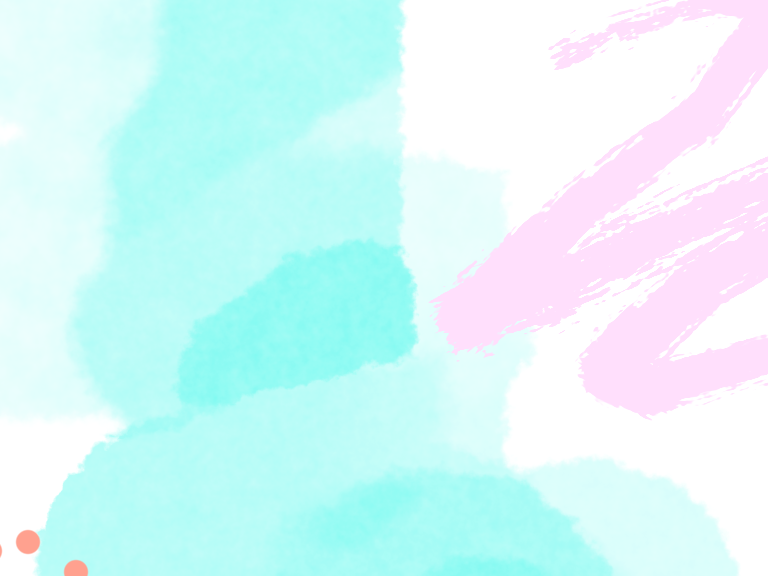
Write a Shadertoy shader that draws this background.

```glsl
// Abstract watercolor: layered aqua washes, dry pink brush strokes and coral dots.

const float CANVAS_HEIGHT = 5.76; // layout units, y pointing down
const vec3 AQUA_ABSORPTION = vec3(1.0, 0.04, 0.11);
const vec3 PINK = vec3(1.0, 0.875, 0.99);
const vec3 CORAL = vec3(1.0, 0.63, 0.56);

vec2 gradientAt(vec2 cell) {
    vec2 k = vec2(dot(cell, vec2(127.1, 311.7)), dot(cell, vec2(269.5, 183.3)));
    return 2.0 * fract(sin(k) * 43758.5) - 1.0;
}

float gradientNoise(vec2 p) {
    vec2 i = floor(p), f = fract(p);
    vec2 u = f * f * f * (f * (f * 6.0 - 15.0) + 10.0);
    vec2 e = vec2(1.0, 0.0);
    float top = mix(dot(gradientAt(i), f), dot(gradientAt(i + e), f - e), u.x);
    float bottom = mix(dot(gradientAt(i + e.yx), f - e.yx),
                       dot(gradientAt(i + 1.0), f - 1.0), u.x);
    return mix(top, bottom, u.y);
}

float fbm(vec2 p) {
    float sum = 0.0, amp = 0.6;
    for (int i = 0; i < 4; i++) {
        sum += amp * gradientNoise(p);
        p = mat2(1.6, 1.2, -1.2, 1.6) * p + 3.7;
        amp *= 0.5;
    }
    return sum;
}

// Approximate signed distance to a rotated ellipse
float ellipse(vec2 p, vec2 center, vec2 radii, float angle) {
    float c = cos(angle), s = sin(angle);
    vec2 q = mat2(c, -s, s, c) * (p - center);
    float k = length(q / radii);
    return k * (k - 1.0) / max(length(q / (radii * radii)), 0.001);
}

// Lays a wash of given pigment density over what lies beneath
float wash(float under, float dist, float density, float soft) {
    return mix(density, under, smoothstep(-soft, soft, dist));
}

// Tapered stroke from a to b; bristle noise runs along its direction
float brush(vec2 p, vec2 a, vec2 b, float ra, float rb, float dry, float aa) {
    vec2 ab = b - a, dir = normalize(ab), r = p - a;
    vec2 q = vec2(dot(r, dir), dir.x * r.y - dir.y * r.x);
    float h = clamp(q.x / length(ab), 0.0, 1.0);
    float dist = length(r - ab * h) - mix(ra, rb, h);
    float bristle = gradientNoise(q * vec2(1.6, 16.0) + a * 7.0)
                  + 0.6 * gradientNoise(q * vec2(6.0, 32.0) + b * 5.0)
                  + 0.4 * gradientNoise(p * 17.0);
    return 1.0 - smoothstep(-aa, aa, dist + dry * bristle);
}

float aquaDensity(vec2 paper) {
    // Ragged wet edges
    vec2 p = paper + 0.17 * vec2(fbm(paper * 2.6), fbm(paper * 2.6 + 19.0))
                   + 0.12 * vec2(fbm(paper * 8.0 + 5.0), fbm(paper * 8.0 + 31.0));
    float x = p.x, y = p.y;
    float blotch = fbm(paper * 1.7 + 41.0);

    // Shared contours
    float leftEdge = 1.6 - 0.5 * smoothstep(0.5, 1.6, y) - 0.35 * smoothstep(2.4, 3.1, y)
                   + 0.5 * smoothstep(3.6, 4.3, y);
    float rightEdge = 4.02 + 0.12 * smoothstep(2.4, 3.2, y);
    float ridge = 4.6 - 0.25 * x + 0.85 * exp(-3.1 * max(x - 0.4, 0.0));
    float fold = y - 0.7 - 0.62 * (4.0 - x);

    // Pale washes on the left, center right and lower right
    float pale = max(max(y - 4.17, x - 2.0), -ellipse(p, vec2(0.0, 1.33), vec2(0.2, 0.1), 0.0));
    float d = wash(0.0, pale, 0.09 + 0.06 * smoothstep(0.2, 1.5, x) + 0.1 * blotch, 0.1);
    float bulge = 5.05 + 0.3 * exp(-8.0 * (y - 3.4) * (y - 3.4));
    float side = max(max(x - bulge, 3.8 - x), max(1.5 + 0.23 * (x - 4.0) - y, y - 4.9));
    d = wash(d, side, 0.09 + 0.04 * smoothstep(3.0, 4.2, y) + 0.06 * blotch, 0.06);
    d = wash(d, ellipse(p, vec2(5.9, 6.0), vec2(1.5, 1.4), 0.0), 0.14, 0.05);

    // Upper wash with its diagonal fold, bleeding out on the left
    float upper = max(max(leftEdge - x, x - rightEdge), y - ridge);
    float corner = smoothstep(2.4, 3.5, x) * (1.0 - smoothstep(1.35, 1.65, y));
    float upperTint = mix(0.31, 0.27 - 0.11 * corner, smoothstep(-0.12, 0.14, fold));
    d = wash(d, upper, upperTint + 0.06 * blotch, mix(0.15, 0.045, smoothstep(1.5, 3.0, x)));

    // Lower wash, fading toward the right
    float lowerRight = 4.45 + 0.8 * smoothstep(4.4, 4.75, y) + smoothstep(4.75, 5.9, y);
    float lower = max(max(ridge - y, 0.38 - x), x - lowerRight);
    float lowerTint = 0.28 - 0.06 * smoothstep(2.8, 4.4, x);
    d = wash(d, lower, lowerTint, mix(0.04, 0.2, smoothstep(3.5, 4.3, x)));

    // Deep pools
    float pool = ellipse(p, vec2(3.06, 3.38), vec2(1.43, 0.74), -0.49);
    d = wash(d, max(max(pool, y - ridge), x - rightEdge), 0.43, 0.045);
    d = wash(d, ellipse(p, vec2(1.65, 4.22), vec2(0.55, 0.07), -0.28), 0.36, 0.05);
    float basin = max(ellipse(p, vec2(4.4, 5.72), vec2(1.7, 1.0), 0.0), 0.7 * (x - y - 0.44));
    d = wash(d, basin, 0.34, mix(0.18, 0.05, smoothstep(3.0, 4.8, x)));
    d = wash(d, ellipse(p, vec2(3.65, 5.15), vec2(0.6, 0.24), -0.5), 0.41, 0.15);
    d = wash(d, ellipse(p, vec2(4.85, 5.88), vec2(0.7, 0.32), 0.0), 0.44, 0.06);

    // Paper grain and pooled pigment
    return max(d * (1.0 + 0.2 * fbm(paper * 3.0 + 8.0) + 0.22 * fbm(paper * 10.0)), 0.0);
}

float pinkCoverage(vec2 p, float aa) {
    // Upper hook sweeping down to the rounded head
    float c = brush(p, vec2(5.62, 0.6), vec2(6.2, 0.3), 0.05, 0.06, 0.28, aa);
    c = max(c, brush(p, vec2(6.2, 0.3), vec2(7.0, 0.06), 0.06, 0.1, 0.2, aa));
    c = max(c, brush(p, vec2(7.0, 0.02), vec2(7.65, 0.06), 0.13, 0.16, 0.14, aa));
    c = max(c, brush(p, vec2(7.72, 0.2), vec2(6.97, 1.2), 0.24, 0.23, 0.16, aa));
    c = max(c, brush(p, vec2(6.97, 1.2), vec2(5.9, 2.0), 0.23, 0.22, 0.16, aa));
    c = max(c, brush(p, vec2(5.9, 2.0), vec2(4.75, 3.13), 0.22, 0.35, 0.16, aa));
    // Streaky return stroke
    c = max(c, brush(p, vec2(4.75, 3.14), vec2(5.5, 2.87), 0.35, 0.3, 0.26, aa));
    c = max(c, brush(p, vec2(5.5, 2.87), vec2(6.4, 2.44), 0.28, 0.25, 0.42, aa));
    c = max(c, brush(p, vec2(6.4, 2.44), vec2(7.9, 1.8), 0.25, 0.23, 0.33, aa));
    // Lower loop
    c = max(c, brush(p, vec2(7.9, 2.34), vec2(6.9, 2.92), 0.25, 0.27, 0.28, aa));
    c = max(c, brush(p, vec2(6.9, 2.92), vec2(6.15, 3.62), 0.27, 0.32, 0.17, aa));
    c = max(c, brush(p, vec2(6.15, 3.72), vec2(6.5, 3.9), 0.33, 0.25, 0.12, aa));
    return max(c, brush(p, vec2(6.5, 3.89), vec2(7.9, 3.5), 0.24, 0.2, 0.18, aa));
}

void mainImage(out vec4 fragColor, in vec2 fragCoord) {
    float unit = CANVAS_HEIGHT / iResolution.y;
    vec2 p = vec2(fragCoord.x, iResolution.y - fragCoord.y) * unit;
    vec3 color = 1.0 - AQUA_ABSORPTION * aquaDensity(p);
    color = mix(color, PINK, pinkCoverage(p, 1.6 * unit));
    // Coral dots along a small arc
    for (int i = 0; i < 3; i++) {
        float n = float(i), bend = n * (n - 1.0);
        vec2 center = vec2(-0.1 + 0.38 * n + 0.05 * bend, 5.51 - 0.09 * n + 0.195 * bend);
        color = mix(CORAL, color, smoothstep(-unit, unit, length(p - center) - 0.12));
    }
    fragColor = vec4(color, 1.0);
}
```
